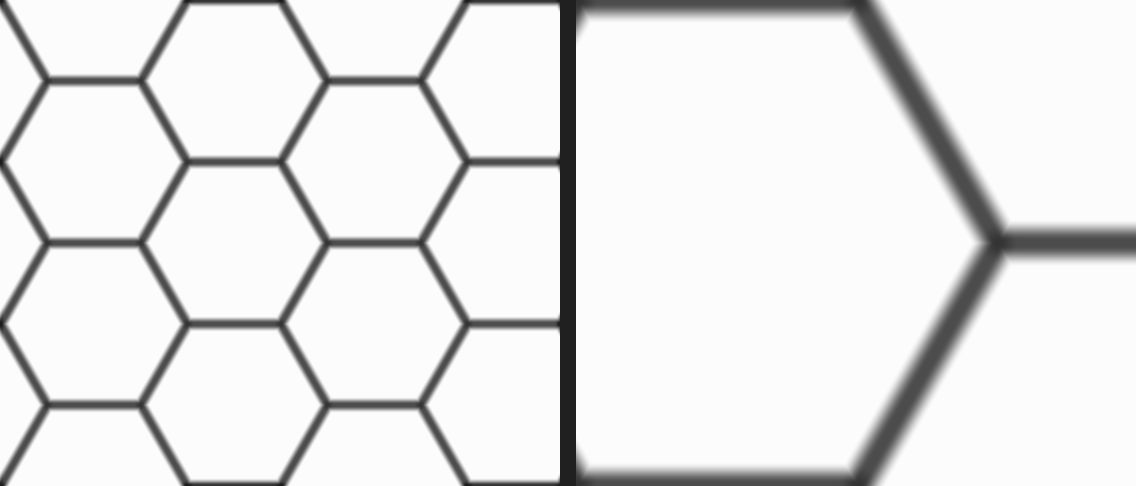
Left: the whole. Right: its middle third, enlarged.
Reproduce this pattern procedurally as a WebGL 2 fragment shader.

```glsl
#version 300 es
precision highp float;

uniform vec2 u_resolution;
out vec4 fragColor;

// Offset from the nearest centre of a rectangular lattice
vec2 latticeOffset(vec2 p, vec2 period) {
  return p - period * round(p / period);
}

// Offset from the centre of the hexagon that holds p
vec2 hexOffset(vec2 p) {
  vec2 period = vec2(sqrt(3.0), 1.0);
  vec2 a = latticeOffset(p, period);
  vec2 b = latticeOffset(p - 0.5 * period, period);
  return dot(a, a) < dot(b, b) ? a : b;
}

// Distance inward from the sides of a hexagon of height 1
float sideDistance(vec2 q) {
  q = abs(q);
  return 0.5 - max(q.y, dot(q, vec2(0.866025, 0.5)));
}

// Distance to the nearest corner of the same hexagon
float cornerDistance(vec2 q) {
  q = abs(q);
  return min(length(q - vec2(0.57735, 0.0)), length(q - vec2(0.288675, 0.5)));
}

void main() {
  // Two repeats across, three down
  vec2 size = vec2(2.0 * sqrt(3.0), 3.0);
  vec2 p = gl_FragCoord.xy / u_resolution * size;
  vec2 hex = hexOffset(p - vec2(0.582, 0.0));

  // Soft blurred lines
  float ink = 1.0 - smoothstep(0.006, 0.05, sideDistance(hex));
  float shade = mix(0.99, 0.30, ink);

  // Lines overlap at the joints and darken along the canvas border
  shade -= 0.10 * (1.0 - smoothstep(0.0, 0.045, cornerDistance(hex)));
  vec2 border = min(p, size - p);
  shade -= 0.10 * ink * (1.0 - smoothstep(0.005, 0.03, min(border.x, border.y)));

  fragColor = vec4(vec3(shade), 1.0);
}
```
